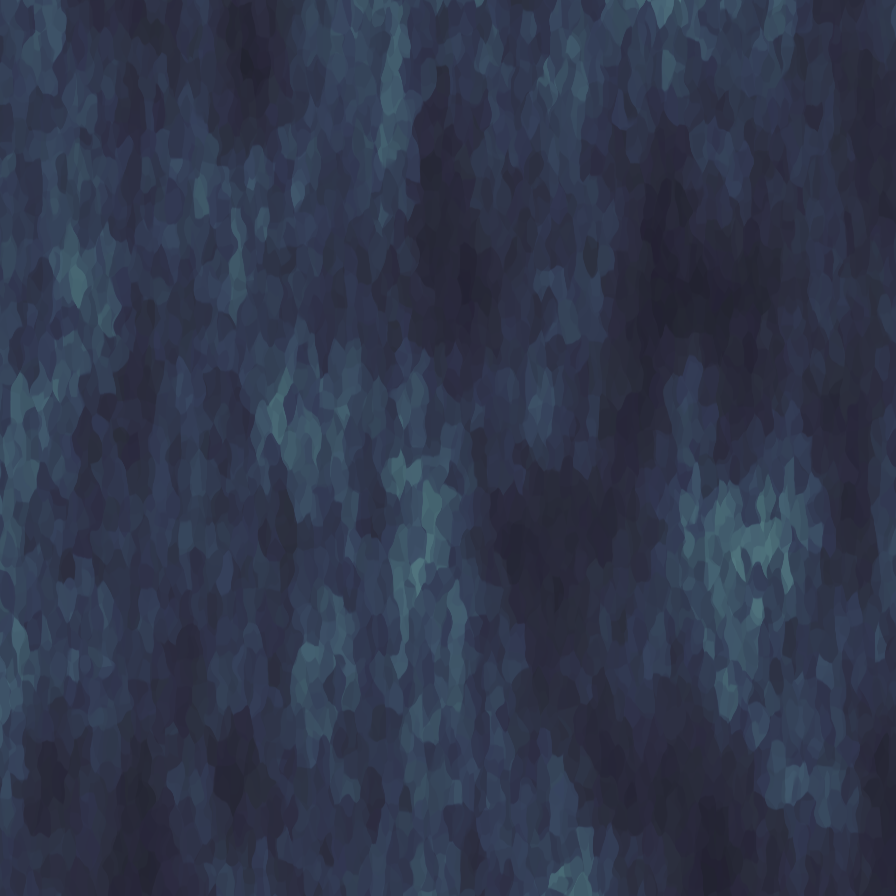
Reproduce this texture procedurally as a Shadertoy shader.

```glsl
// Dark blue painted bark: two layers of tall, ragged Voronoi flakes.
// Each flake takes one tone from stretched noise at its centre, and a
// colour ramp turns the blended tone into slate, blue and dull teal.

float hash(vec2 p) {
    return fract(sin(dot(p, vec2(127.1, 311.7))) * 43758.5);
}

vec2 hash2(vec2 p) {
    return vec2(hash(p), hash(p + vec2(37.2, 17.9)));
}

// Value noise, centred on zero and scaled to about unit deviation
float noise(vec2 p) {
    vec2 cell = floor(p);
    vec2 f = fract(p);
    f = f * f * (3.0 - 2.0 * f);
    float low = mix(hash(cell), hash(cell + vec2(1.0, 0.0)), f.x);
    float high = mix(hash(cell + vec2(0.0, 1.0)), hash(cell + 1.0), f.x);
    return (mix(low, high, f.y) - 0.5) / 0.214;
}

// Broad light and shade, drawn out vertically
float shade(vec2 p) {
    float sway = 0.015 * noise(p * vec2(3.0, 5.0) + 61.0);
    vec2 q = p + vec2(sway, 0.0);
    float patches = 0.28 * noise(q * vec2(2.3, 1.6) + 5.0);
    float columns = 0.66 * noise(q * vec2(8.0, 2.8) + 23.0);
    float streaks = 0.58 * noise(q * vec2(19.0, 7.5) + 47.0);
    float leftGlow = 1.3 * smoothstep(0.16, 0.02, p.x) * smoothstep(0.1, 0.7, p.y);
    return patches + columns + streaks + leftGlow - 0.3;
}

// Soft-edged Voronoi flakes: x is tone, y is a hue shift
vec2 flakes(vec2 p, vec2 grid, float seed, float sharpness) {
    vec2 g = p * grid;
    vec2 base = floor(g);
    vec2 sum = vec2(0.0);
    float total = 0.0;
    for (int y = -1; y <= 1; y++) {
        for (int x = -1; x <= 1; x++) {
            vec2 id = base + vec2(float(x), float(y));
            vec2 centre = id + 0.5 + 0.9 * (hash2(id + seed) - 0.5);
            vec2 away = abs(g - centre);
            float size = 0.22 * hash(id + seed + 9.3);
            // Part round, part diamond, for pointed ends
            float reach = mix(length(away), away.x + away.y, 0.35) - size;
            float weight = exp(-sharpness * reach);

            float tone = shade(centre / grid);
            float spread = clamp(2.1 + 0.6 * tone, 1.2, 3.2);
            tone += spread * (hash(id + seed + 71.7) - 0.5);
            float hue = hash(id + seed + 33.1) - 0.5;
            sum += weight * vec2(tone, hue);
            total += weight;
        }
    }
    return sum / total;
}

// Piecewise ramp from near black to pale teal
vec3 ramp(float tone) {
    vec3 ink = vec3(0.135, 0.135, 0.195);
    vec3 slate = vec3(0.172, 0.180, 0.250);
    vec3 navy = vec3(0.190, 0.220, 0.310);
    vec3 steel = vec3(0.212, 0.268, 0.358);
    vec3 teal = vec3(0.260, 0.368, 0.432);
    vec3 pale = vec3(0.330, 0.480, 0.510);
    vec3 c = mix(ink, slate, clamp((tone + 2.6) / 1.6, 0.0, 1.0));
    c = mix(c, navy, clamp(tone + 1.0, 0.0, 1.0));
    c = mix(c, steel, clamp(tone / 0.9, 0.0, 1.0));
    c = mix(c, teal, clamp((tone - 0.9) / 1.0, 0.0, 1.0));
    return mix(c, pale, clamp((tone - 1.9) / 1.3, 0.0, 1.0));
}

void mainImage(out vec4 fragColor, in vec2 fragCoord) {
    vec2 uv = fragCoord / iResolution.y;

    // Ragged flake outlines
    vec2 ragged = vec2(noise(uv * vec2(110.0, 55.0)),
                       noise(uv * vec2(90.0, 45.0) + 19.0));
    vec2 p = uv + ragged * vec2(0.0014, 0.0025);

    // Large flakes with finer ones showing through
    vec2 large = flakes(p, vec2(70.0, 29.0), 3.0, 38.0);
    vec2 fine = flakes(p + 0.007, vec2(92.0, 37.0), 131.0, 32.0);
    vec2 paint = mix(large, fine, 0.3);

    // Hue wanders between violet blue and grey green
    vec3 color = ramp(paint.x);
    color += paint.y * vec3(-0.004, 0.014, -0.016);
    fragColor = vec4(color, 1.0);
}
```
